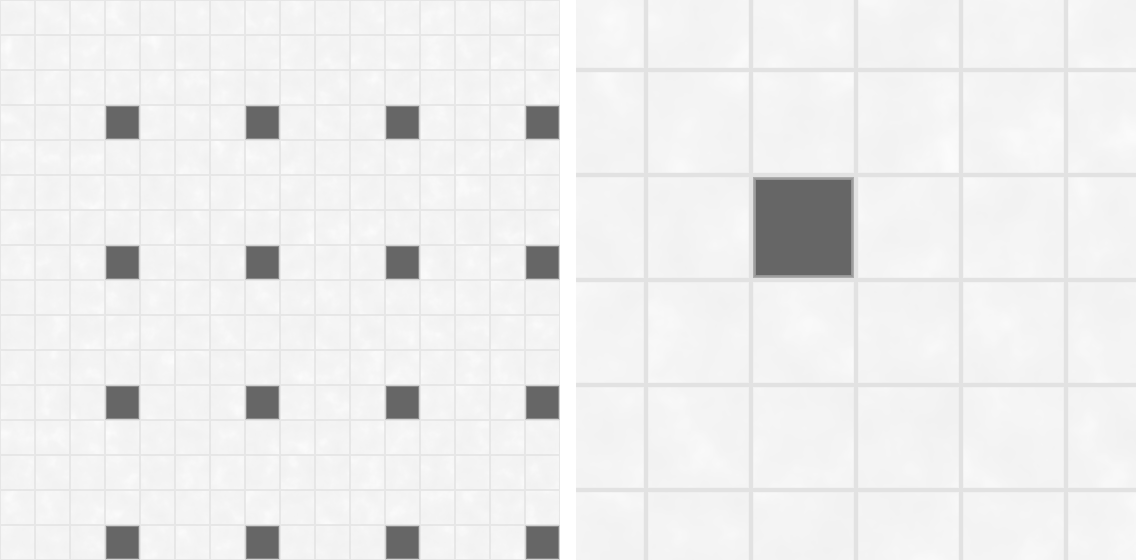
Left, the full canvas; right, a detail of the centre.
Give the GLSL for this pattern, as a WebGL 2 fragment shader.

```glsl
#version 300 es
precision highp float;

uniform vec2 u_resolution;
out vec4 outColor;

// Layout, widths in tile units
const float TILES = 16.0;           // tiles across and down
const float ACCENT_STEP = 4.0;      // one dark tile per block of this size
const vec2 ACCENT_CELL = vec2(3.0, 0.0);
const float GROUT_HALF_WIDTH = 0.021;
const float ACCENT_INSET = 0.046;   // where the rim ends and the dark face begins

// Colours
const vec3 TILE_COLOR = vec3(0.957);
const vec3 GROUT_COLOR = vec3(0.885);
const vec3 ACCENT_COLOR = vec3(0.40);
const vec3 RIM_COLOR = vec3(0.62);

// Cloudy glaze
const float CLOUD_SCALE = 1.7;      // noise cells per tile
const int CLOUD_OCTAVES = 4;
const float CLOUD_STRENGTH = 0.03;
const float HIGHLIGHT_STRENGTH = 0.05;
const float TONE_VARIATION = 0.004;

uint mixBits(uint n) {
    n = (n ^ (n >> 16)) * 0x7feb352du;
    n = (n ^ (n >> 15)) * 0x846ca68bu;
    return n ^ (n >> 16);
}

float hash(vec2 cell, float seed) {
    uvec2 c = uvec2(ivec2(cell));
    uint n = mixBits(c.x + mixBits(c.y + mixBits(uint(seed))));
    return float(n >> 8) / 16777216.0;
}

float cornerValue(vec2 cell, vec2 offset, float seed) {
    float angle = 6.28319 * hash(cell, seed);
    return dot(vec2(cos(angle), sin(angle)), offset);
}

float gradientNoise(vec2 p, float seed) {
    vec2 cell = floor(p);
    vec2 f = p - cell;
    vec2 w = f * f * f * (f * (f * 6.0 - 15.0) + 10.0);
    vec2 e = vec2(1.0, 0.0);
    float bottom = mix(cornerValue(cell, f, seed),
                       cornerValue(cell + e.xy, f - e.xy, seed), w.x);
    float top = mix(cornerValue(cell + e.yx, f - e.yx, seed),
                    cornerValue(cell + e.xx, f - e.xx, seed), w.x);
    return mix(bottom, top, w.y);
}

float clouds(vec2 p, float seed) {
    float sum = 0.0;
    float amplitude = 0.5;
    for (int i = 0; i < CLOUD_OCTAVES; i++) {
        sum += amplitude * gradientNoise(p, seed + float(i));
        p = p * 2.0 + 0.37;
        amplitude *= 0.5;
    }
    return sum;
}

// Share of a pixel lying further than inset from the tile border
float insideMask(float edgeDistance, float inset, float pixel) {
    return clamp((edgeDistance - inset) / pixel + 0.5, 0.0, 1.0);
}

void main() {
    vec2 p = gl_FragCoord.xy / u_resolution * TILES;
    vec2 tile = mod(floor(p), TILES);
    vec2 local = fract(p);
    float pixel = TILES / min(u_resolution.x, u_resolution.y);

    vec2 border = 0.5 - abs(local - 0.5);
    float edgeDistance = min(border.x, border.y);

    // Each tile has its own patch of glaze, so the field wraps with the grid
    float seed = 10.0 * (tile.x + tile.y * TILES);
    vec2 shift = vec2(hash(tile, 5.0), hash(tile, 6.0));
    float cloud = clouds(local * CLOUD_SCALE + shift, seed);
    float tone = (hash(tile, 7.0) - 0.5) * TONE_VARIATION;
    float shade = cloud * CLOUD_STRENGTH + max(cloud - 0.1, 0.0) * HIGHLIGHT_STRENGTH + tone;
    vec3 face = TILE_COLOR + shade;

    // Dark accent with a thin lighter rim
    vec2 blockCell = mod(tile, ACCENT_STEP);
    if (all(equal(blockCell, ACCENT_CELL))) {
        face = mix(RIM_COLOR, ACCENT_COLOR, insideMask(edgeDistance, ACCENT_INSET, pixel));
    }

    vec3 color = mix(GROUT_COLOR, face, insideMask(edgeDistance, GROUT_HALF_WIDTH, pixel));
    outColor = vec4(color, 1.0);
}
```
